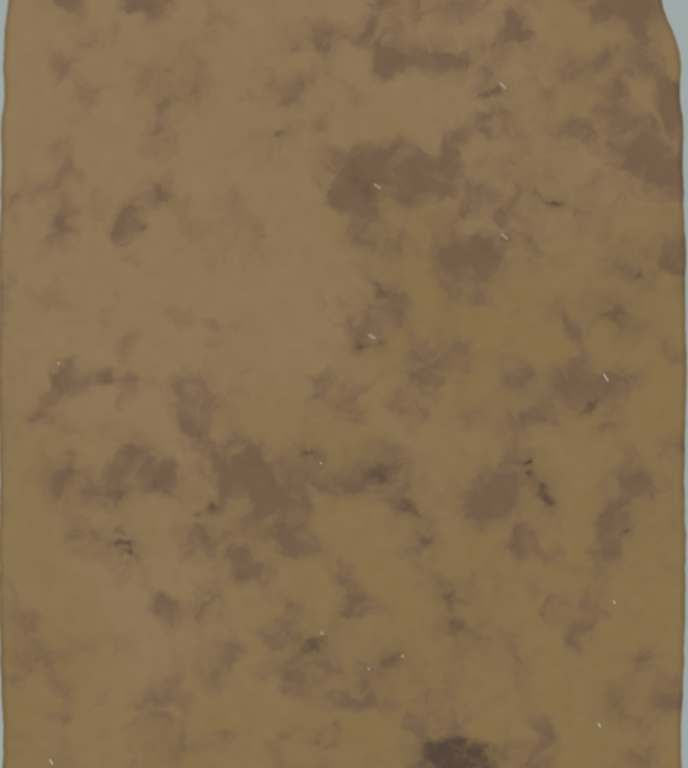
This texture is drawn by a Shadertoy shader. Its source:

```glsl
float hash(vec2 p) {
    vec3 q = fract(p.xyx * 0.1031);
    q += dot(q, q.yzx + 33.33);
    return fract((q.x + q.y) * q.z);
}

float noise(vec2 p) {
    vec2 i = floor(p), f = fract(p);
    f = f * f * (3.0 - 2.0 * f);
    return mix(mix(hash(i), hash(i + vec2(1, 0)), f.x),
               mix(hash(i + vec2(0, 1)), hash(i + 1.0), f.x), f.y);
}

float fbm(vec2 p) {
    float sum = 0.0, amp = 0.5;
    for (int i = 0; i < 4; i++) {
        sum += amp * noise(p);
        p = mat2(1.6, 1.2, -1.2, 1.6) * p + 17.3;
        amp *= 0.5;
    }
    return sum / 0.94;
}

float blob(vec2 p, vec2 center, vec2 size) {
    vec2 d = (p - center) / size;
    return exp(-dot(d, d));
}

float streak(vec2 p, vec2 a, vec2 dir, float width) {
    float t = clamp(dot(p - a, dir) / (dot(dir, dir) + 1e-7), 0.0, 1.0);
    return 1.0 - smoothstep(0.0, width + 0.7 / iResolution.y, length(p - a - dir * t));
}

void mainImage(out vec4 fragColor, in vec2 fragCoord) {
    vec2 uv = fragCoord / iResolution.xy;
    vec2 p = fragCoord / iResolution.y;
    float aspect = iResolution.x / iResolution.y;
    vec2 warp = vec2(fbm(p * 32.0), fbm(p * 32.0 + 41.0)) - 0.5;

    // Clay ground, pale at upper left and ochre lower down
    float tone = 0.5 + 0.9 * (fbm(p * 5.0 + 5.0) - 0.5) + 0.35 * (uv.x - 0.4) - 0.4 * (uv.y - 0.5);
    vec3 color = mix(vec3(0.555, 0.464, 0.338), vec3(0.53, 0.44, 0.298), smoothstep(0.25, 0.75, tone));

    // Soft reddish mottling, denser on the right and in a lower left cluster
    float density = 0.8 * smoothstep(0.3, 0.6, uv.x)
                  + 0.9 * blob(uv, vec2(0.21, 0.33), vec2(0.13, 0.1))
                  + 0.7 * blob(uv, vec2(0.3, 1.0), vec2(0.1, 0.05));
    float mottle = 0.4 * fbm(p * 8.0 + 9.0) + 0.6 * fbm(p * 24.0 + warp + 3.0)
                 + 0.11 * (density - 0.5);
    color = mix(color, vec3(0.49, 0.402, 0.305), 0.6 * smoothstep(0.44, 0.62, mottle));
    color = mix(color, vec3(0.43, 0.34, 0.275), 0.65 * smoothstep(0.54, 0.71, mottle));

    // Ragged pits in wide stained halos, some with a pale chipped rim
    float pits = 0.0, halos = 0.0, glints = 0.0;
    for (int i = 0; i < 36; i++) {
        float k = float(i) + 1.0;
        vec2 rnd = vec2(hash(vec2(k, 3.7)), hash(vec2(k, 8.1)));
        vec2 center = i % 5 == 0 ? vec2(0.1, 0.25) + rnd * vec2(0.2, 0.16)
                                 : vec2(0.4 + 0.54 * rnd.x, 0.04 + 0.88 * rnd.y);
        center.x *= aspect;
        float size = mix(0.011, 0.026, pow(hash(vec2(k, 5.3)), 2.0));
        float angle = -0.9 + 1.2 * hash(vec2(k, 6.9));
        vec2 axis = vec2(cos(angle), sin(angle));
        vec2 d = p - center + warp * 0.055;
        d = vec2(dot(d, axis), 1.5 * dot(d, vec2(-axis.y, axis.x)));
        float r = length(d) / size;
        float depth = mix(0.15, 0.75, pow(hash(vec2(k, 2.2)), 1.5));
        pits = max(pits, depth * (1.0 - smoothstep(0.0, 1.2, r)));
        halos = max(halos, mix(0.35, 1.0, depth) * exp(-0.3 * r * r));
        if (i % 5 == 1)
            glints = max(glints, 0.4 * streak(p + warp * 0.008, center + size * vec2(0.3, 0.6),
                                              vec2(0.007, -0.006) * rnd.y, 0.0028));
    }
    float crumble = smoothstep(0.3, 0.65, fbm(p * 50.0));
    color = mix(color, vec3(0.42, 0.335, 0.27), halos * mix(0.2, 0.65, crumble));
    color = mix(color, vec3(0.29, 0.235, 0.2), pits * mix(0.35, 1.0, crumble));

    // Crumbled hollow at the bottom edge
    float hollow = blob(p + warp * 0.05, vec2(0.67 * aspect, 0.01), vec2(0.075, 0.03));
    color = mix(color, vec3(0.31, 0.25, 0.22), smoothstep(0.25, 0.8, hollow) * mix(0.35, 0.85, crumble));

    // Tiny pale flecks
    for (int i = 0; i < 6; i++) {
        float k = float(i) + 50.0;
        vec2 at = vec2(hash(vec2(k, 1.3)) * aspect, 0.75 * hash(vec2(k, 4.6)));
        vec2 dir = vec2(-0.006, 0.01) * (hash(vec2(k, 7.7)) - 0.2);
        glints = max(glints, mix(0.25, 0.65, hash(vec2(k, 9.4))) * streak(p, at, dir, 0.002));
    }
    color = mix(color, vec3(0.76, 0.75, 0.72), glints);

    // Faint surface grain
    color += 0.022 * (fbm(p * 65.0) - 0.5);

    // Worn slab outline over the grey backdrop
    float wobble = 0.007 * (fbm(vec2(uv.y * 24.0, 3.0)) - 0.5);
    float bow = pow(abs(uv.y - 0.45) / 0.55, 3.0);
    float left = uv.x - 0.011 * bow + 0.001 + wobble;
    float right = 0.996 - 0.012 * bow - 0.02 * smoothstep(0.92, 1.0, uv.y) - uv.x + wobble;
    float inside = min(left, right);
    color *= 1.0 - 0.12 * (1.0 - smoothstep(0.0, 0.01, inside));
    color = mix(vec3(0.62, 0.66, 0.65), color, smoothstep(-0.003, 0.003, inside));
    fragColor = vec4(color, 1.0);
}
```
